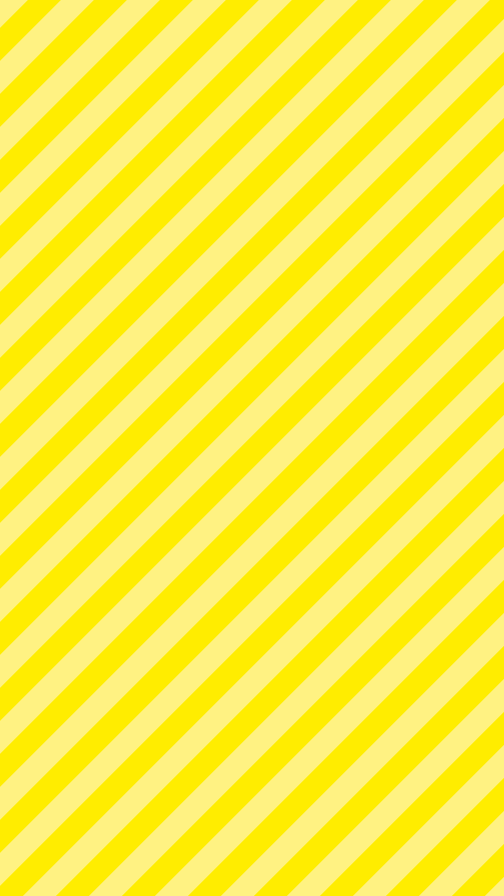
A Shadertoy shader for this pattern:

```glsl
// Signed distance to the nearest band of a diagonal stripe, in periods; positive inside.
float bandDistance(float phase) {
    return 0.25 - abs(fract(phase + 0.25) - 0.5);
}

void mainImage(out vec4 fragColor, in vec2 fragCoord) {
    vec2 p = fragCoord / iResolution.y;
    float period = 0.07366;

    // Rising 45 degree stripes, measured from the top left corner
    float phase = (p.x + 1.0 - p.y - 0.0311) / period;

    // One pixel across the stripe, in periods
    float pixel = sqrt(2.0) / (iResolution.y * period);
    float band = smoothstep(-0.6 * pixel, 0.6 * pixel, bandDistance(phase));

    vec3 paleYellow = vec3(1.0, 0.95, 0.51);
    vec3 brightYellow = vec3(1.0, 0.93, 0.0);
    fragColor = vec4(mix(paleYellow, brightYellow, band), 1.0);
}
```
